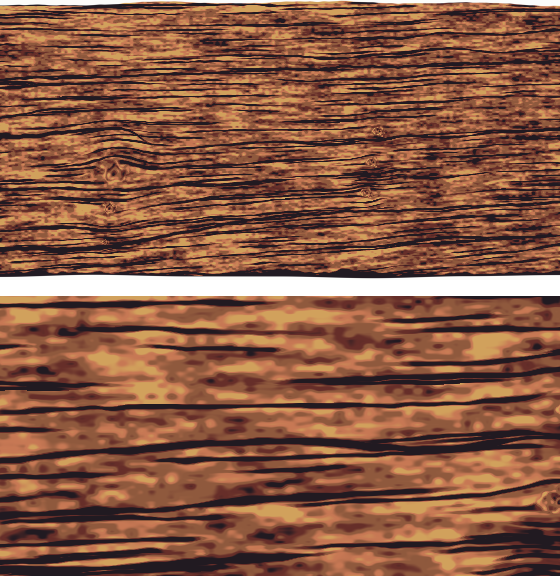
Top: the whole. Bottom: its middle third, enlarged.
A WebGL 1 fragment shader for this texture:

```glsl
precision highp float;
// Weathered wooden plank with many fine dark cracks, wavy grain and small knots.

uniform vec2 u_resolution;

const vec3 CHAR_DARK = vec3(0.13, 0.10, 0.13);
const vec3 RED_BROWN = vec3(0.40, 0.18, 0.16);
const vec3 BROWN = vec3(0.56, 0.35, 0.24);
const vec3 ORANGE = vec3(0.78, 0.47, 0.33);
const vec3 STRAW = vec3(0.82, 0.63, 0.36);
const vec3 PAPER = vec3(0.99, 0.99, 0.98);

// Tone levels between neighbouring colours, in standard deviations
const vec4 LEVELS = vec4(-1.75, -0.8, 0.33, 1.15);
const float LEVEL_BLUR = 0.4;
const float CRACK_TONE = -2.6;
const float SOFT = 0.0025;
const float SLOPE_LOW = 0.085;
const float SLOPE_HIGH = 0.01;
const float KNOT_BEND = 0.6;

float hash(vec2 p) {
  return fract(sin(dot(p, vec2(127.1, 311.7))) * 43758.5453);
}

// Value noise with mean 0 and deviation of about 1
float noise(vec2 p) {
  vec2 i = floor(p), f = fract(p);
  f = f * f * (3.0 - 2.0 * f);
  float low = mix(hash(i), hash(i + vec2(1, 0)), f.x);
  float high = mix(hash(i + vec2(0, 1)), hash(i + vec2(1, 1)), f.x);
  return (mix(low, high, f.y) - 0.5) / 0.214;
}

float stroke(float dist, float halfWidth) {
  return 1.0 - smoothstep(halfWidth * 0.5, halfWidth + SOFT, abs(dist));
}

// Broken cracks of uneven width, one per row of the bent grain
float crackRows(float x, float grain, float rows, float halfWidth, float cover) {
  float row = floor(grain * rows);
  float jitter = 0.5 * (hash(vec2(row, rows)) - 0.5);
  float wiggle = 0.08 * noise(vec2(x * 5.0, row * 7.0 + rows));
  float centre = (row + 0.5 + jitter + wiggle) / rows;
  float along = x * (1.0 + rows * 0.1) + row * 3.7;
  float open = smoothstep(0.0, 1.1, noise(vec2(along, row * 5.0 + rows)) + cover);
  float uneven = 1.0 + 0.28 * noise(vec2(x * 28.0, row * 3.0));
  return stroke(grain - centre, halfWidth * open * uneven) * open;
}

// Line of three knots: bends the grain and collects mask, ring tone and shade
void knotLine(vec2 p, vec2 start, vec2 gap, float radius, float shrink,
              inout float bend, inout float mask, inout float ringTone, inout float shade) {
  for (int k = 0; k < 3; k++) {
    vec2 d = p - start - gap * float(k);
    float reach = 2.2 * radius;
    float near = exp(-dot(d, d) / (reach * reach));
    bend -= KNOT_BEND * d.y * near;
    shade += near;
    float r = length(d * vec2(0.85, 1.0)) / radius + 0.15 * noise(d / radius * 2.5 + start * 9.0);
    float inside = 1.0 - smoothstep(0.6, 1.1, r);
    float rings = 0.9 * sin(r * 13.0) + 0.8 * noise(d / radius * 4.0) - 0.9 * d.x / radius;
    ringTone = mix(ringTone, rings, inside);
    mask = max(mask, inside);
    radius *= shrink;
  }
}

vec3 woodColour(float tone) {
  vec4 s = smoothstep(LEVELS - LEVEL_BLUR, LEVELS + LEVEL_BLUR, vec4(tone));
  vec3 c = mix(CHAR_DARK, RED_BROWN, s.x);
  c = mix(c, BROWN, s.y);
  c = mix(c, ORANGE, s.z);
  return mix(c, STRAW, s.w);
}

void main() {
  vec2 p = gl_FragCoord.xy / u_resolution.y;
  float x = p.x, y = p.y;

  // Grain direction, bent around the knots
  float bend = 0.0, knot = 0.0, ringTone = 0.0, shade = 0.0;
  knotLine(p, vec2(0.405, 0.375), vec2(-0.015, -0.122), 0.055, 0.5, bend, knot, ringTone, shade);
  knotLine(p, vec2(1.31, 0.31), vec2(0.022, 0.11), 0.022, 1.0, bend, knot, ringTone, shade);
  float grain = y - x * mix(SLOPE_LOW, SLOPE_HIGH, y) + bend;
  grain += 0.006 * noise(vec2(x * 1.7, y * 3.0)) + 0.0015 * noise(vec2(x * 9.0, y * 12.0));
  grain += 0.0006 * noise(vec2(x * 45.0, y * 60.0));

  // Streaks, blotches and fine speckle
  float tone = 0.6 * noise(vec2(x * 20.0, grain * 115.0));
  tone += 0.45 * noise(vec2(x * 7.0, grain * 62.0) + 31.0);
  tone += 0.32 * noise(vec2(x * 13.0, y * 24.0) + 57.0);
  tone += 0.5 * noise(vec2(x * 85.0, y * 150.0) + 83.0);
  tone += 0.2 + 0.25 * smoothstep(0.6, 0.95, y) - 0.45 * smoothstep(0.9, 2.0, x);
  tone += 0.9 * smoothstep(0.93, 0.98, y) * (1.0 - smoothstep(1.0, 1.4, x));
  tone -= 0.4 * shade * (0.6 + noise(p * vec2(50.0, 65.0)));
  tone = mix(tone, ringTone, knot * 0.85);

  // Row of small broken pits
  for (int k = 0; k < 3; k++) {
    vec2 d = p - vec2(0.6, 0.67) - vec2(0.29, 0.012) * float(k);
    tone -= (1.2 + noise(p * 70.0)) * exp(-dot(d * d, vec2(1100.0, 3500.0)));
  }

  // Scattered cracks, coarse to hairline
  float crack = crackRows(x, grain, 15.0, 0.0042, 0.15);
  crack = max(crack, crackRows(x, grain + 0.013, 29.0, 0.0031, 0.0));
  crack = max(crack, crackRows(x, grain + 0.007, 51.0, 0.0024, -0.1));
  crack *= 1.0 - 0.8 * knot;

  // Long main cracks
  float rough = 0.002 * noise(vec2(x * 14.0, 4.0)) + 0.001 * noise(vec2(x * 45.0, 8.0));
  float lowCrack = 0.11 + 0.12 * smoothstep(0.2, 1.1, x) + 0.05 * max(x - 1.0, 0.0);
  crack = max(crack, stroke(y - lowCrack - rough, mix(0.010, 0.004, smoothstep(0.2, 0.9, x))));
  float archCrack = 0.513 + 0.025 * smoothstep(0.0, 0.45, x) - 0.08 * smoothstep(0.43, 0.6, x);
  crack = max(crack, stroke(y - archCrack + rough, 0.010 - 0.013 * x) * (1.0 - smoothstep(0.48, 0.58, x)));
  crack = max(crack, stroke(y - 0.715 - 0.035 * x - rough, 0.004));

  // Shadowed lower edge and thin dark line at the upper left
  float shadowTop = 0.034 + 0.006 * noise(vec2(x * 3.0, 9.0)) + 2.0 * rough;
  crack = max(crack, 1.0 - smoothstep(shadowTop - 0.004, shadowTop + 0.004, y));
  crack = max(crack, stroke(y - 0.982, 0.004) * (1.0 - smoothstep(0.5, 0.7, x)));
  vec3 colour = woodColour(mix(tone, CRACK_TONE, crack));

  // Pale background beyond the uneven plank edges
  float topEdge = 0.987 + 0.004 * noise(vec2(x * 3.5, 2.0)) + 0.5 * rough;
  float bottomEdge = 0.012 + 0.003 * noise(vec2(x * 3.0, 6.0));
  float outside = smoothstep(topEdge - SOFT, topEdge + SOFT, y);
  outside = max(outside, 1.0 - smoothstep(bottomEdge - SOFT, bottomEdge + SOFT, y));
  gl_FragColor = vec4(mix(colour, PAPER, outside), 1.0);
}
```
